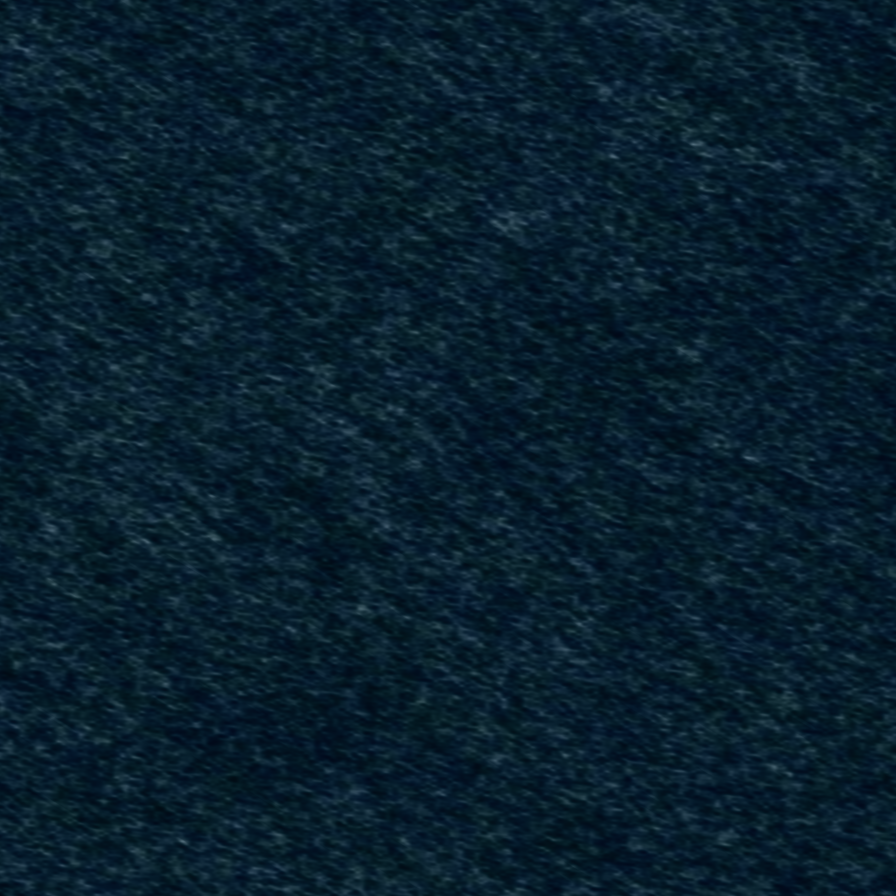
A Shadertoy shader for this texture:

```glsl
// Dark navy woven surface: short pale flecks slanting down to the right.
// Stretched value noise at several sizes and slants is summed into one
// bell-shaped grain, which sets the brightness through an exponential curve.

float hash(vec2 cell, uint seed) {
    uvec2 q = uvec2(ivec2(cell)) * uvec2(1597u, 3671u) + seed * 7919u;
    uint h = (q.x ^ (q.y << 16)) * 747796405u + q.y * 2891u;
    h = ((h >> ((h >> 28) + 4u)) ^ h) * 277803737u;
    h ^= h >> 22;
    return float(h & 65535u) / 65535.0;
}

// Value noise with zero mean and a spread of about one
float noise(vec2 p, uint seed) {
    vec2 cell = floor(p), f = fract(p);
    f = f * f * (3.0 - 2.0 * f);
    float low = mix(hash(cell, seed), hash(cell + vec2(1, 0), seed), f.x);
    float high = mix(hash(cell + vec2(0, 1), seed), hash(cell + vec2(1, 1), seed), f.x);
    return (mix(low, high, f.y) - 0.5) / 0.2145;
}

// Noise stretched along a line falling to the right by the given degrees
float streaks(vec2 p, float slant, vec2 size, uint seed) {
    float a = radians(slant);
    vec2 along = vec2(cos(a), -sin(a));
    vec2 across = vec2(sin(a), cos(a));
    return noise(vec2(dot(p, along), dot(p, across)) / size, seed);
}

void mainImage(out vec4 fragColor, in vec2 fragCoord) {
    vec2 p = fragCoord / iResolution.y;

    // Fine flecks
    float grain = 0.56 * streaks(p, 11.0, vec2(0.0105, 0.0042), 1u)
                + 0.48 * streaks(p, 24.0, vec2(0.0125, 0.0046), 2u)
                + 0.42 * streaks(p, 4.0, vec2(0.0060, 0.0030), 3u);

    // Steeper bands that gather the flecks, and broad soft patches
    grain += 0.30 * streaks(p, 35.0, vec2(0.045, 0.013), 4u)
           + 0.17 * streaks(p, 30.0, vec2(0.13, 0.045), 5u)
           + 0.13 * streaks(p, 20.0, vec2(0.30, 0.16), 6u);

    // Rare bright threads
    float thread = streaks(p, 32.0, vec2(0.035, 0.008), 7u);
    grain += 0.8 * smoothstep(1.5, 2.3, thread);

    // Brightness, with red fading out in the shadows
    float green = 0.113 * exp(0.34 * grain);
    float lift = green - 0.105;
    float red = 0.5 * (lift + sqrt(lift * lift + 0.0012));

    // Small drifts between teal and blue
    float tint = 0.007 * streaks(p, 15.0, vec2(0.018, 0.011), 8u)
               + 0.003 * streaks(p, 30.0, vec2(0.12, 0.06), 9u);
    vec3 color = vec3(red, green - 0.3 * tint, green + 0.055 + tint);

    fragColor = vec4(clamp(color, 0.0, 1.0), 1.0);
}
```
